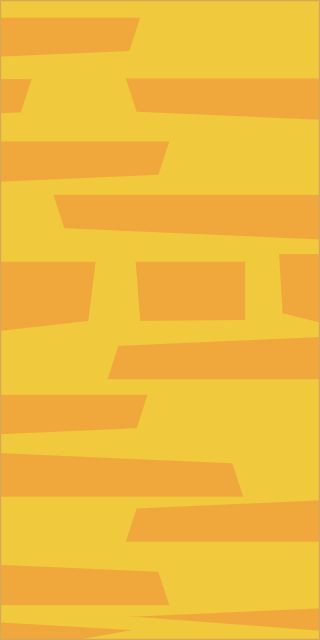
Reproduce this background procedurally as a Shadertoy shader.

```glsl
// Flat golden background with tapered orange planks reaching in from both sides.

#define GOLD vec3(0.94, 0.79, 0.24)
#define ORANGE vec3(0.94, 0.66, 0.24)
#define RIM vec3(0.84, 0.66, 0.34)
#define CANVAS vec2(100.0, 200.0)
#define RIM_WIDTH 0.39
#define TIP_HEIGHT 10.42
#define TIP_SLANT 0.325
#define TAPER 0.044

const float LEFT = -1.0, RIGHT = 1.0, UP = 1.0, DOWN = -1.0;

// Planks: wall side, length, height of the level edge, direction of the body
const int PLANK_COUNT = 10;
const vec4 PLANKS[PLANK_COUNT] = vec4[PLANK_COUNT](
    vec4(LEFT, 43.8, 194.5, DOWN),
    vec4(LEFT, 9.9, 175.3, DOWN),
    vec4(RIGHT, 60.7, 175.5, DOWN),
    vec4(LEFT, 52.9, 155.8, DOWN),
    vec4(RIGHT, 83.3, 139.1, DOWN),
    vec4(RIGHT, 66.4, 81.5, UP),
    vec4(LEFT, 46.1, 76.6, DOWN),
    vec4(LEFT, 76.0, 44.8, UP),
    vec4(RIGHT, 60.7, 30.7, UP),
    vec4(LEFT, 52.9, 10.9, UP)
);

// Signed distance to a plank with a slanted tip, widening toward its wall
float plankDistance(vec2 p, vec4 plank) {
    float reach = plank.x < 0.0 ? p.x : CANVAS.x - p.x;
    float depth = (p.y - plank.z) * plank.w;
    float tip = (reach - plank.y + TIP_SLANT * depth) / length(vec2(1.0, TIP_SLANT));
    float innerLength = plank.y - TIP_SLANT * TIP_HEIGHT;
    float slope = depth - TIP_HEIGHT - TAPER * (innerLength - reach);
    return max(max(-depth, tip), slope / length(vec2(1.0, TAPER)));
}

// Signed distance to the line a-b, negative on its right
float edgeDistance(vec2 p, vec2 a, vec2 b) {
    vec2 along = normalize(b - a);
    return dot(p - a, vec2(-along.y, along.x));
}

// Convex quad with clockwise corners
float quadDistance(vec2 p, vec2 a, vec2 b, vec2 c, vec2 d) {
    return max(max(edgeDistance(p, a, b), edgeDistance(p, b, c)),
               max(edgeDistance(p, c, d), edgeDistance(p, d, a)));
}

// Row of broad blocks across the middle
float blocksDistance(vec2 p) {
    float left = quadDistance(p, vec2(0.0, 118.2), vec2(29.9, 118.2), vec2(27.6, 99.7), vec2(0.0, 96.6));
    float centre = quadDistance(p, vec2(42.4, 118.2), vec2(76.6, 118.2), vec2(76.6, 100.0), vec2(43.8, 99.7));
    float right = quadDistance(p, vec2(87.2, 120.6), vec2(100.0, 120.6), vec2(100.0, 99.2), vec2(88.3, 102.1));
    return min(left, min(centre, right));
}

// Thin pointed shards along the bottom
float shardsDistance(vec2 p) {
    float left = quadDistance(p, vec2(0.0, 5.5), vec2(41.4, 3.1), vec2(24.0, 0.0), vec2(0.0));
    float right = quadDistance(p, vec2(41.7, 7.3), vec2(100.0, 9.9), vec2(100.0, 6.0), vec2(100.0, 2.9));
    return min(left, right);
}

float coverage(float dist, float pixel) {
    return clamp(0.5 - dist / pixel, 0.0, 1.0);
}

void mainImage(out vec4 fragColor, in vec2 fragCoord) {
    vec2 p = fragCoord / iResolution.xy * CANVAS;
    vec2 pixelSize = CANVAS / iResolution.xy;
    float pixel = max(pixelSize.x, pixelSize.y);

    // Union of all orange shapes
    float dist = min(blocksDistance(p), shardsDistance(p));
    for (int i = 0; i < PLANK_COUNT; i++) {
        dist = min(dist, plankDistance(p, PLANKS[i]));
    }
    vec3 color = mix(GOLD, ORANGE, coverage(dist, pixel));

    // Fine rim around the canvas
    vec2 inset = min(p, CANVAS - p);
    color = mix(color, RIM, coverage(min(inset.x, inset.y) - RIM_WIDTH, pixel));

    fragColor = vec4(color, 1.0);
}
```
